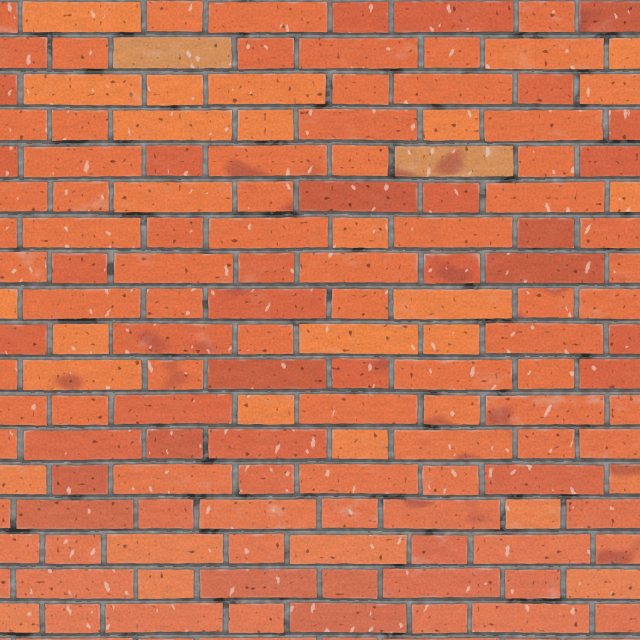
A three.js fragment shader for this texture:

```glsl
// Weathered orange brick wall in Flemish bond with grey mortar, pale bloom and lime splashes.
#define FIRST_JOINT 0.0547   // depth of the first bed joint below the top edge
#define COURSE 0.0566        // height of a course at the top
#define COURSE_SHRINK 0.00155 // courses get slightly lower towards the bottom
#define BOND 0.2900          // width of one long plus one short brick
#define LONG_SHARE 0.668     // part of the bond taken by the long brick
#define LOWER_ROW 13.5       // below this row the bond is shifted and tighter
#define JOINT 0.0088         // joint width
#define SOFT 0.0011          // edge softness
#define BLOOM 0.75           // strength of the pale bloom
#define SPLASH 0.22          // share of cells holding a lime splash

varying vec2 vUv;

float hash(vec2 p) {
  vec3 q = fract(vec3(p.xyx) * 0.1031);
  q += dot(q, q.yzx + 33.33);
  return fract((q.x + q.y) * q.z);
}

vec2 gradientAt(vec2 cell) {
  float a = 6.2832 * hash(cell + 57.0);
  return vec2(cos(a), sin(a));
}

// Gradient noise, about -1 to 1
float noise(vec2 p) {
  vec2 i = floor(p), f = fract(p);
  vec2 w = f * f * f * (f * (f * 6.0 - 15.0) + 10.0);
  vec2 e = vec2(1.0, 0.0);
  float low = mix(dot(gradientAt(i), f), dot(gradientAt(i + e), f - e), w.x);
  float high = mix(dot(gradientAt(i + e.yx), f - e.yx), dot(gradientAt(i + 1.0), f - 1.0), w.x);
  return 1.5 * mix(low, high, w.y);
}

float fbm(vec2 p) {
  float sum = 0.0, amp = 0.55;
  for (int i = 0; i < 4; i++) {
    sum += amp * noise(p);
    p = p * 2.03 + 17.1;
    amp *= 0.5;
  }
  return sum;
}

// Upright lime drops, at most one in each cell of two grids
float splashes(vec2 p) {
  float cover = 0.0;
  for (int i = 0; i < 2; i++) {
    float k = float(i), grid = 15.0 + 17.0 * k;
    vec2 cell = floor(p * grid), seed = cell + 91.0 * (k + 1.0);
    vec2 centre = 0.3 + 0.4 * vec2(hash(seed), hash(seed + 11.0));
    vec2 q = (fract(p * grid) - centre) / grid;
    q.x += q.y * (hash(seed + 5.0) - 0.5);
    q += 0.0016 * vec2(noise(p * 190.0), noise(p * 170.0 + 40.0));
    float radius = mix(0.0012, 0.0034, hash(seed + 23.0));
    float d = length(q * vec2(1.0, mix(0.3, 1.0, hash(seed + 31.0)))) - radius;
    cover = max(cover, step(hash(seed + 43.0), SPLASH) * smoothstep(SOFT, -SOFT, d));
  }
  return cover;
}

void main() {
  vec2 p = vec2(vUv.x, 1.0 - vUv.y);
  vec2 wall = p + 0.0013 * vec2(noise(p * 9.0 + 3.0), noise(p * vec2(5.0, 9.0)));
  wall += 0.0007 * vec2(noise(p * 75.0), noise(p * 70.0 + 20.0));

  // Courses, then alternating long and short bricks
  float t = (wall.y - FIRST_JOINT) / COURSE;
  float course = t + COURSE_SHRINK * t * t + 1.0;
  float row = floor(course);
  float lower = step(LOWER_ROW, row);
  float bond = BOND - 0.0035 * lower;
  float start = 0.0313 - 0.0105 * lower + 0.49 * bond * mod(row, 2.0);
  float along = (wall.x - start) / bond;
  float isShort = step(LONG_SHARE, fract(along));
  vec2 id = vec2(2.0 * floor(along) + isShort, row) + 40.0;
  float width = bond * mix(LONG_SHARE, 1.0 - LONG_SHARE, isShort);
  float height = COURSE / (1.0 + 2.0 * COURSE_SHRINK * t);
  vec2 local = vec2((fract(along) - LONG_SHARE * isShort) * bond - 0.5 * width,
                    (fract(course) - 0.5) * height);

  // Brick outline with a little misalignment
  vec2 jitter = vec2(hash(id + 3.0), hash(id + 8.0)) - 0.5;
  vec2 placed = local + 0.002 * jitter;
  placed.y += placed.x * 0.016 * (hash(id + 15.0) - 0.5);
  vec2 q = abs(placed) - 0.5 * (vec2(width, height) - JOINT) + 0.0015;
  float d = length(max(q, 0.0)) + min(max(q.x, q.y), 0.0) - 0.0015;
  float face = smoothstep(SOFT, -SOFT, d);

  // Brick colour: red to orange, rarely tan, scorched in places
  float tone = hash(id);
  vec3 brick = mix(vec3(0.82, 0.39, 0.27), vec3(0.88, 0.45, 0.28), smoothstep(0.0, 0.45, tone));
  brick = mix(brick, vec3(0.92, 0.52, 0.29), smoothstep(0.68, 1.0, tone));
  brick = mix(brick, vec3(0.74, 0.35, 0.26), 0.8 * step(0.92, hash(id + 19.0)));
  brick = mix(brick, vec3(0.82, 0.56, 0.36), step(0.988, hash(id + 27.0)));
  brick = mix(brick, vec3(0.86, 0.50, 0.39), 0.5 * smoothstep(0.55, 0.95, p.y));
  vec2 grain = local + id * 0.713;
  float scorch = smoothstep(0.1, 0.6, noise(grain * vec2(15.0, 24.0)));
  brick = mix(brick, vec3(0.64, 0.31, 0.27), 0.6 * scorch * step(0.86, hash(id + 35.0)));
  brick *= 1.0 + 0.05 * fbm(grain * vec2(28.0, 90.0)) + 0.06 * noise(p * 260.0);
  brick *= 1.0 - 0.35 * smoothstep(0.55, 0.85, noise(p * 105.0 + 9.0));

  // Pale bloom on faces and along rims, then splashes
  float bloomy = mix(0.12, 1.0, smoothstep(0.55, 1.0, hash(id + 51.0)));
  float haze = bloomy * smoothstep(0.05, 0.75, fbm(grain * vec2(22.0, 36.0)));
  float rim = smoothstep(-0.0045, -0.0005, d) * smoothstep(-0.25, 0.55, fbm(p * 36.0));
  rim *= mix(0.85, 0.4, smoothstep(-0.01, 0.01, local.y));
  brick = mix(brick, vec3(0.85, 0.70, 0.67), BLOOM * clamp(0.75 * haze + rim, 0.0, 1.0));
  brick = mix(brick, vec3(0.90, 0.77, 0.72), 0.75 * splashes(p));

  // Mortar with shade under the bricks and open dark gaps
  float rough = fbm(p * vec2(65.0, 85.0));
  vec3 mortar = mix(vec3(0.44, 0.42, 0.41), vec3(0.62, 0.62, 0.61), 0.5 + 0.75 * rough);
  float under = smoothstep(0.3, 0.46, local.y / height);
  float gap = smoothstep(0.25, 0.6, noise(p * vec2(17.0, 25.0) + 70.0));
  mortar *= 1.0 - 0.27 * under - 0.42 * gap * smoothstep(-0.2, 0.3, rough + 0.15);
  mortar *= 1.0 - 0.2 * smoothstep(0.003, 0.0, d);

  gl_FragColor = vec4(clamp(mix(mortar, brick, face), 0.0, 1.0), 1.0);
}
```
